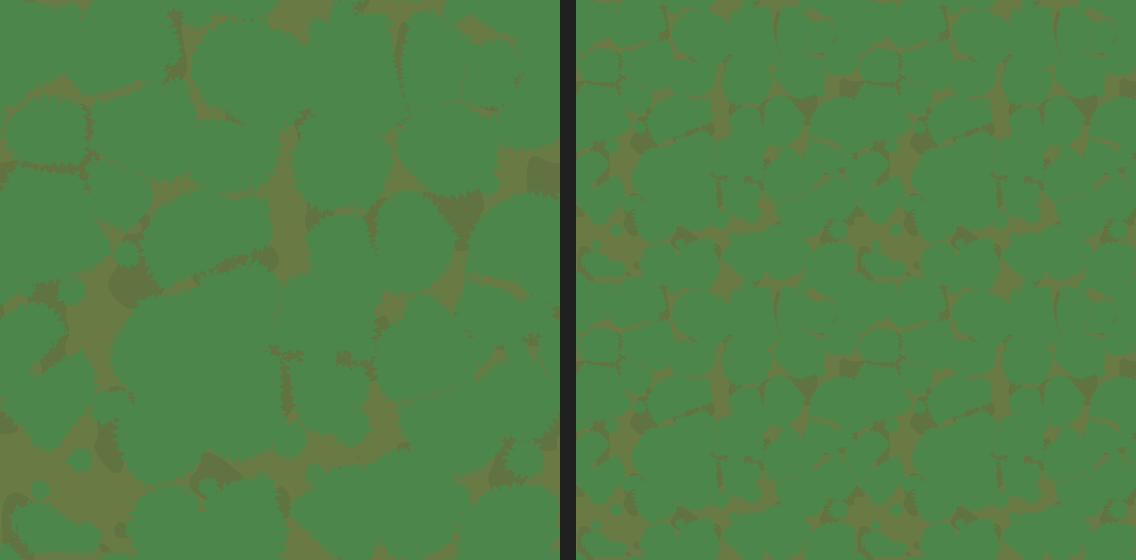
Left: one tile. Right: repeated 2 by 2.
Give the GLSL for this texture, as a WebGL 1 fragment shader.

```glsl
precision highp float;
// Leafy canopy over olive ground: ragged round crowns and small tufts,
// scattered one per cell on wrapping grids, merge in places and elsewhere
// part along thin jagged channels. Wavy darker bands cross the ground.
uniform vec2 u_resolution;

const float TAU = 6.2831853;

vec3 hash3(vec2 p) {
  vec3 q = fract(vec3(p.xyx) * vec3(0.1031, 0.1030, 0.0973));
  q += dot(q, q.yxz + 33.33);
  return fract((q.xxy + q.yzz) * q.zyx);
}

// Rim offset at an angle: broad lobes plus irregular fine teeth.
float rim(float angle, float radius, vec3 rnd) {
  vec3 phase = rnd * TAU;
  float lobes = 0.04 * sin(3.0 * angle + phase.x) + 0.03 * sin(5.0 * angle + phase.y);
  float count = floor(radius * 330.0) + 2.0;
  float drift = 1.3 * sin(4.0 * angle + phase.z);
  float jag = 0.55 * sin(count * angle + drift + phase.y)
            + 0.40 * sin(floor(count * 1.6) * angle - drift + phase.x)
            + 0.25 * sin(floor(count * 2.7) * angle + phase.z);
  return radius * lobes + min(0.0065, 0.2 * radius) * jag;
}

// Depths inside the deepest and the second deepest of the scattered blobs.
vec2 blobs(vec2 uv, float cells, vec2 radii, float seed) {
  vec2 home = floor(uv * cells);
  vec2 depth = vec2(-1.0);
  for (int j = -1; j <= 1; j++) {
    for (int i = -1; i <= 1; i++) {
      vec2 cell = home + vec2(float(i), float(j));
      vec2 id = mod(cell, cells) + seed;
      vec3 rnd = hash3(id);
      vec2 offset = uv - (cell + 0.1 + 0.8 * rnd.xy) / cells;
      float radius = mix(radii.x, radii.y, rnd.z);
      float angle = atan(offset.y, offset.x + 1e-6);
      float d = radius + rim(angle, radius, hash3(id + 57.0)) - length(offset);
      depth = vec2(max(depth.x, d), max(depth.y, min(depth.x, d)));
    }
  }
  return depth;
}

void main() {
  vec2 uv = gl_FragCoord.xy / u_resolution;
  vec2 turn = uv * TAU;
  float soft = 1.0 / min(u_resolution.x, u_resolution.y);

  // Crowns, parted by channels whose width swells and vanishes
  vec2 crowns = blobs(uv, 6.0, vec2(0.068, 0.113), 11.0);
  float swell = sin(2.0 * turn.x + turn.y + 1.5 * sin(2.0 * turn.y))
              + sin(3.0 * turn.y - turn.x + 1.2 * sin(3.0 * turn.x));
  float channel = 0.002 + 0.010 * swell;
  float crownDepth = min(crowns.x, crowns.x - crowns.y - channel);

  // Small tufts fill some of the gaps
  float tufts = blobs(uv, 10.0, vec2(0.015, 0.037), 83.0).x;
  float leaf = smoothstep(-soft, soft, max(crownDepth, tufts));

  // Ground: two close olive tones in wavy bands
  float bands = sin(2.0 * turn.x + 3.0 * turn.y + 1.5 * sin(3.0 * turn.x - turn.y))
              + sin(4.0 * turn.x - 3.0 * turn.y + 1.7 * sin(3.0 * turn.x + 2.0 * turn.y))
              + 0.25 * sin(11.0 * turn.x + 7.0 * turn.y + 2.0 * sin(5.0 * turn.y));
  float shade = smoothstep(-0.03, 0.03, bands - 0.65);

  vec3 leafGreen = vec3(0.302, 0.525, 0.290);
  vec3 olive = vec3(0.412, 0.478, 0.270);
  vec3 darkOlive = vec3(0.382, 0.450, 0.252);
  vec3 color = mix(mix(olive, darkOlive, shade), leafGreen, leaf);
  gl_FragColor = vec4(color, 1.0);
}
```
